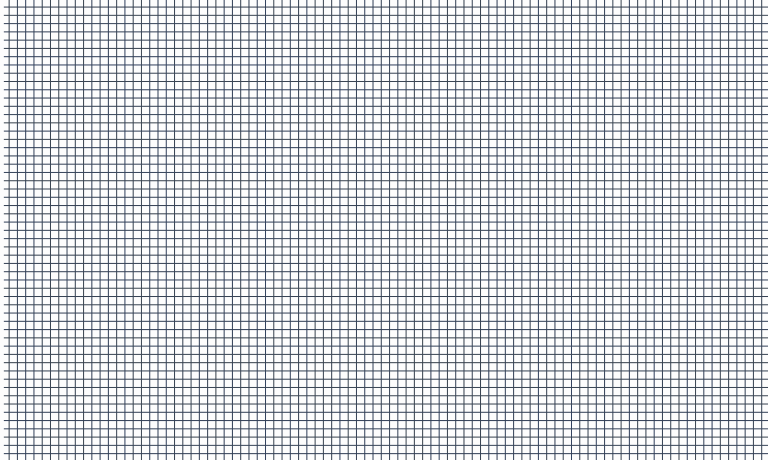
Give the GLSL for this pattern, as a Shadertoy shader.

```glsl
// Sizes are fractions of the canvas width
const float CELL = 0.010768;
const float LINE_WIDTH = 0.00133;
const vec2 FIRST_LINE = vec2(0.0119, 0.0092);
const float LEFT_MARGIN = 0.0050;
const float SHADE_VARIATION = 0.12;
const vec3 PAPER = vec3(0.992, 0.992, 0.994);
const vec3 NAVY_INK = vec3(0.19, 0.25, 0.36);
const vec3 SLATE_INK = vec3(0.23, 0.27, 0.31);

float hash(vec2 p) {
    vec3 q = fract(p.xyx * 0.1031);
    q += dot(q, q.yzx + 33.33);
    return fract((q.x + q.y) * q.z);
}

// Share of a pixel-wide interval covered by a line at the given distance
float lineCoverage(float dist, float pixel) {
    float overlap = 0.5 * (LINE_WIDTH + pixel) - abs(dist);
    return clamp(overlap, 0.0, min(LINE_WIDTH, pixel)) / pixel;
}

// Ink colour, slightly different for each ruled line
vec3 lineInk(float index, float axis) {
    vec2 id = vec2(index + 7.0, axis * 57.0 + 3.0);
    float shade = 1.0 + SHADE_VARIATION * (hash(id + 19.0) - 0.5);
    return mix(NAVY_INK, SLATE_INK, hash(id)) * shade;
}

void mainImage(out vec4 fragColor, in vec2 fragCoord) {
    float pixel = 1.0 / iResolution.x;
    vec2 p = vec2(fragCoord.x, iResolution.y - fragCoord.y) * pixel;

    // Nearest vertical and horizontal line
    vec2 grid = (p - FIRST_LINE) / CELL;
    vec2 index = floor(grid + 0.5);
    vec2 dist = (grid - index) * CELL;

    float vertical = lineCoverage(dist.x, pixel);
    float horizontal = lineCoverage(dist.y, pixel);

    // Ruling stops at the blank left margin
    float ruled = clamp((p.x - LEFT_MARGIN) / pixel + 0.5, 0.0, 1.0);

    vec3 color = mix(PAPER, lineInk(index.x, 0.0), vertical * ruled);
    color = mix(color, lineInk(index.y, 1.0), horizontal * ruled);
    fragColor = vec4(color, 1.0);
}
```
